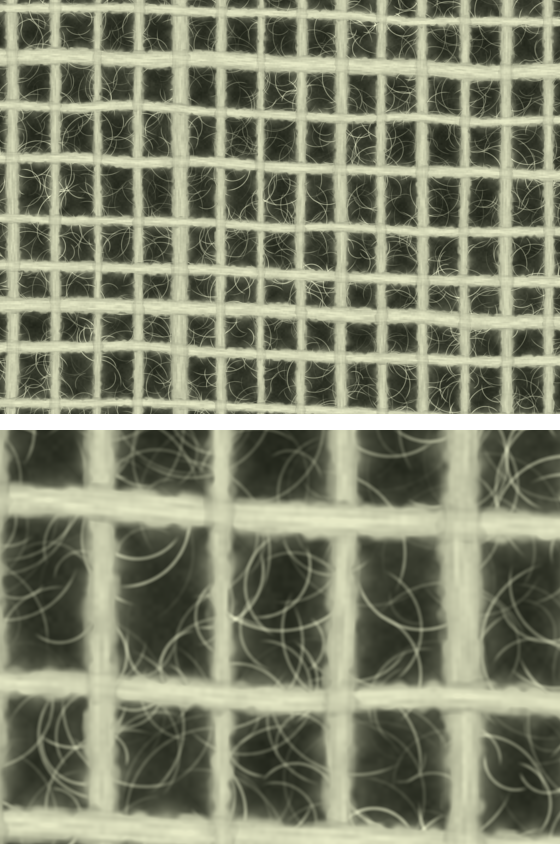
Top: the whole. Bottom: its middle third, enlarged.
Give the GLSL for this texture, as a Shadertoy shader.

```glsl
// Open gauze weave: 14 upright and 9 cross threads of uneven thickness over a dark ground.
// Threads are soft distance bands placed by index formulas; loose fibres are random
// arcs scattered in rotated grids. Lengths are in canvas heights.

const int COLUMNS = 14;
const int ROWS = 9;
const int FIBRE_LAYERS = 8;
const float COLUMN_START = 0.030;
const float COLUMN_STEP = 0.0997;
const float ROW_START = 0.0176;      // measured down from the top edge
const float ROW_STEP = 0.1197;
const float ROW_SAG = 0.036;         // drop of the rows towards the right
const float EDGE_SOFTNESS = 0.0045;
const float EDGE_FRAY = 0.007;
const float FIBRE_CELL = 0.078;
const float FIBRE_WIDTH = 0.0017;
const float FIBRE_STRENGTH = 0.42;
const vec3 GROUND = vec3(0.155, 0.168, 0.125);
const vec3 COTTON = vec3(0.85, 0.86, 0.73);

float hash(vec2 p) {
    vec3 q = fract(vec3(p.xyx) * 0.1031);
    q += dot(q, q.yzx + 33.33);
    return fract((q.x + q.y) * q.z);
}

float noise(vec2 p) {
    vec2 i = floor(p), f = fract(p);
    f = f * f * (3.0 - 2.0 * f);
    return mix(mix(hash(i), hash(i + vec2(1, 0)), f.x),
               mix(hash(i + vec2(0, 1)), hash(i + vec2(1, 1)), f.x), f.y);
}

float columnX(float i, float y) {
    float drift = 0.006 * sin(0.48 * i);
    float wobble = 0.006 * (noise(vec2(y * 5.0, i * 7.3)) - 0.5);
    return COLUMN_START + COLUMN_STEP * i + drift + wobble;
}

float columnHalfWidth(float i) {
    float thick = mod(i, 6.0) == 4.0 ? 0.0045 : 0.0;
    return 0.0125 + 0.003 * cos(1.5708 * i) + thick;
}

float rowDepth(float i, float x) {
    float gap = 0.037 * exp(-0.8 * (i - 4.4) * (i - 4.4));
    float crowd = 0.019 * exp(-2.0 * (i - 7.0) * (i - 7.0));
    float sag = ROW_SAG * smoothstep(0.1, 1.3, x);
    float wobble = 0.012 * (noise(vec2(x * 6.0, i * 5.7 + 40.0)) - 0.5);
    return ROW_START + ROW_STEP * i + gap - crowd + sag + wobble;
}

float rowHalfWidth(float i) {
    float thick = mod(i, 5.0) == 1.0 ? 0.007 : 0.0;
    return 0.0115 + 0.002 * mod(i, 2.0) + thick;
}

// Returns cover, brightness and index of one thread; "along" runs down its length.
vec3 thread(float offset, float along, float halfWidth, float i, float seed) {
    float w = halfWidth * (0.87 + 0.26 * noise(vec2(along * 16.0, i * 3.1 + seed)));
    float fray = EDGE_FRAY * (noise(vec2(along * 110.0, offset * 150.0 + i * 9.0 + seed)) - 0.5);
    float soft = max(EDGE_SOFTNESS, 1.0 / iResolution.y);
    float cover = smoothstep(soft, -soft, abs(offset) + fray - w);
    float across = offset / w;
    float strands = noise(vec2(along * 45.0, offset * 260.0 + i * 13.0 + seed)) - 0.5;
    float tone = 1.0 - 0.27 * across * across + 0.16 * strands;
    return vec3(cover, tone, i);
}

// Thin curved hairs, one arc per cell in several rotated grids.
float fibres(vec2 p) {
    float clear = 1.0;
    float thin = max(FIBRE_WIDTH, 0.6 / iResolution.y);
    for (int k = 0; k < FIBRE_LAYERS; k++) {
        float layer = float(k), a = layer * 1.3 + 0.4;
        vec2 q = mat2(cos(a), sin(a), -sin(a), cos(a)) * p / FIBRE_CELL + layer * 17.7;
        for (int n = 0; n < 9; n++) {
            vec2 cell = floor(q) + vec2(n % 3 - 1, n / 3 - 1);
            vec2 id = cell + layer * 31.0 + 200.0;
            vec2 v = q - cell - vec2(hash(id), hash(id + 51.3));
            float radius = mix(0.25, 0.95, hash(id + 7.9));
            float turn = 6.2832 * hash(id + 23.1);
            float facing = dot(normalize(v + 1e-5), vec2(cos(turn), sin(turn)));
            float d = abs(length(v) - radius) * FIBRE_CELL;
            float hair = smoothstep(thin * 1.8, 0.0, d) * smoothstep(0.45, 0.75, facing);
            clear *= 1.0 - FIBRE_STRENGTH * hair * hash(id + 77.7);
        }
    }
    return 1.0 - clear;
}

void mainImage(out vec4 fragColor, in vec2 fragCoord) {
    vec2 p = fragCoord / iResolution.y;
    float depth = 1.0 - p.y;
    vec3 column = vec3(0.0), row = vec3(0.0);
    float nearest = 1.0;

    for (int k = 0; k < COLUMNS; k++) {
        float i = float(k), offset = p.x - columnX(i, p.y), w = columnHalfWidth(i);
        vec3 t = thread(offset, p.y, w, i, 0.0);
        if (t.x > column.x) column = t;
        nearest = min(nearest, abs(offset) - w);
    }
    for (int k = 0; k < ROWS; k++) {
        float i = float(k), offset = depth - rowDepth(i, p.x), w = rowHalfWidth(i);
        vec3 t = thread(offset, p.x, w, i, 70.0);
        if (t.x > row.x) row = t;
        nearest = min(nearest, abs(offset) - w);
    }

    // Ground: patchy haze, loose fibres and fluff close to the threads
    float patches = noise(p * 9.0 + 3.0);
    float haze = 0.16 * patches * noise(p * 38.0);
    float fluff = 0.36 * exp(-max(nearest, 0.0) / 0.010) * (0.35 + noise(p * 75.0));
    float light = haze + fluff - 0.03 + fibres(p) * (0.55 + 0.75 * patches);

    // Weave: alternate which thread shows on top at the crossings
    float rowOnTop = mod(column.z + row.z, 2.0) < 0.5 ? 1.0 : 0.55;
    light = mix(light, column.y * 0.93, column.x);
    light = mix(light, row.y * 1.02, row.x * mix(1.0, rowOnTop, column.x));

    light += 0.05 * (noise(p * 210.0) - 0.5);
    fragColor = vec4(mix(GROUND, COTTON, clamp(light, -0.06, 1.08)), 1.0);
}
```
